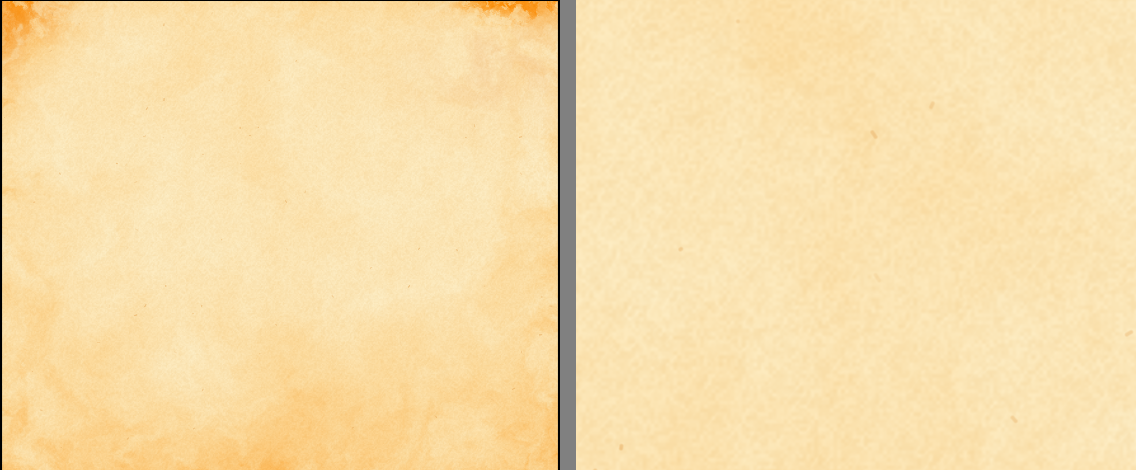
Left: the whole. Right: its middle third, enlarged.
A WebGL 1 fragment shader for this texture:

```glsl
precision highp float;
// Aged parchment: pale cream sheet with amber clouds, scorched top corners, fine grain and a thin black border.
uniform vec2 u_resolution;

#define PALE vec3(0.984, 0.900, 0.715)
#define CREAM vec3(0.984, 0.850, 0.605)
#define AMBER vec3(0.984, 0.775, 0.455)
#define SCORCH vec3(0.985, 0.560, 0.030)
#define ROSE vec3(0.945, 0.740, 0.530)
#define BASE_TONE 0.09
#define CLOUD_CONTRAST 0.72
#define STREAK_CONTRAST 0.55
#define MOTTLE_CONTRAST 0.42
#define EDGE_TONE 0.42
#define GRAIN 0.054
#define FLECK_SHARE 0.025

float hash(vec2 p) {
  vec3 q = fract(p.xyx * vec3(0.1031, 0.1030, 0.0973));
  q += dot(q, q.yzx + 33.33);
  return fract((q.x + q.y) * q.z);
}

float noise(vec2 p) {
  vec2 i = floor(p), f = fract(p);
  f = f * f * (3.0 - 2.0 * f);
  return mix(mix(hash(i), hash(i + vec2(1.0, 0.0)), f.x),
             mix(hash(i + vec2(0.0, 1.0)), hash(i + 1.0), f.x), f.y);
}

// Rough fractal noise around 0.5
float fbm(vec2 p) {
  float sum = 0.0, amp = 0.42;
  for (int i = 0; i < 6; i++) {
    sum += amp * (noise(p) - 0.5);
    p = mat2(1.6, 1.2, -1.2, 1.6) * p + 17.3;
    amp *= 0.62;
  }
  return sum + 0.5;
}

// Tone 0 is pale paper, 0.5 cream, 1 amber, 2 scorched orange
vec3 paperColor(float t) {
  vec3 c = mix(PALE, CREAM, clamp(t * 2.0, -0.25, 1.0));
  c = mix(c, AMBER, clamp(t * 2.0 - 1.0, 0.0, 1.0));
  return mix(c, SCORCH, clamp(t - 1.0, 0.0, 1.0));
}

// Faint short fibres, one candidate per cell, each at its own angle
float flecks(vec2 p) {
  vec2 cell = floor(p);
  vec2 offset = fract(p) - 0.35 - 0.3 * vec2(hash(cell + 3.1), hash(cell + 8.7));
  float angle = 6.283 * hash(cell + 63.0);
  vec2 along = vec2(cos(angle), sin(angle));
  float reach = 0.12 * hash(cell + 21.0);
  float dist = length(offset - along * clamp(dot(offset, along), -reach, reach));
  float present = step(1.0 - FLECK_SHARE, hash(cell + 40.0));
  return present * hash(cell + 52.0) * (1.0 - smoothstep(0.02, 0.11, dist));
}

void main() {
  vec2 uv = gl_FragCoord.xy / u_resolution;
  float aspect = u_resolution.x / u_resolution.y;
  vec2 p = uv * vec2(aspect, 1.0);
  float px = 1.0 / u_resolution.y;

  // Broad stains, vertical streaks and wispy mottling
  vec2 warp = vec2(fbm(p * 6.0 + 13.0), fbm(p * 6.0 + 47.0)) - 0.5;
  float cloud = fbm(p * 4.5 + 0.5 * warp + 25.0);
  float streak = 0.65 * noise(vec2(p.x * 11.0 + 2.5 * warp.x, p.y * 2.2) + 31.0)
               + 0.35 * noise(vec2(p.x * 34.0 + 3.0 * warp.y, p.y * 5.0) + 57.0);
  float mottle = fbm(p * 18.0 + 5.0 * warp + 71.0);
  float tone = BASE_TONE + CLOUD_CONTRAST * (cloud - 0.5)
             + STREAK_CONTRAST * (streak - 0.5) * (0.35 + 0.25 * cloud);

  // Darker, patchy rim and lower part
  vec2 side = min(uv, 1.0 - uv) * vec2(aspect, 1.0);
  float rim = exp(-side.x / 0.09) + 0.7 * exp(-side.y / 0.08);
  float lower = smoothstep(0.42, 0.08, uv.y);
  tone += EDGE_TONE * rim * smoothstep(0.1, 0.9, 0.5 * (cloud + mottle)) * 1.7;
  tone += 0.28 * lower * (0.4 + 1.2 * cloud);
  tone += MOTTLE_CONTRAST * (mottle - 0.5) * (0.6 + 0.7 * min(rim + 0.6 * lower, 1.0));

  // Scorched top corners: mottled burn on the left, crisp speckles on the right
  vec2 leftCorner = vec2(p.x, 1.0 - p.y);
  vec2 rightCorner = vec2(aspect - p.x, 1.0 - p.y);
  float leftBurn = exp(-dot(leftCorner, leftCorner * vec2(60.0, 110.0)));
  vec2 burnOffset = (rightCorner - vec2(0.10, 0.0)) / vec2(0.12, 0.05);
  float rightBurn = exp(-dot(burnOffset, burnOffset));
  float speckle = smoothstep(0.54, 0.68, fbm(p * 65.0 + 4.0 * warp) + 0.12 * rightBurn);
  tone += leftBurn * (0.1 + 1.2 * smoothstep(0.35, 0.72, mottle));
  tone += rightBurn * (0.35 + 0.5 * smoothstep(0.3, 0.7, mottle) + 0.9 * speckle);

  // Rosy brown haze around both top corners
  vec2 hazeOffset = (rightCorner - vec2(0.12, 0.13)) / vec2(0.17, 0.13);
  float haze = exp(-dot(hazeOffset, hazeOffset))
             + exp(-dot(leftCorner, leftCorner) * 45.0);
  haze *= smoothstep(0.25, 0.75, fbm(p * 11.0 + 3.0 * warp + 90.0));
  tone += 0.24 * haze;
  vec3 color = mix(paperColor(tone), ROSE, 0.35 * clamp(haze, 0.0, 1.0));

  // Paper tooth: fine grain with thin slanted filaments
  vec2 slanted = mat2(0.8, 0.6, -0.6, 0.8) * p;
  float filament = 1.0 - abs(2.0 * noise(slanted * vec2(170.0, 110.0)) - 1.0);
  float tooth = 0.62 * (noise(p * 370.0) - 0.5) + 0.38 * (filament - 0.65);
  color += GRAIN * tooth * vec3(0.4, 0.95, 1.6);
  color = mix(color, vec3(0.90, 0.66, 0.36), 0.55 * flecks(p * 50.0));

  // Crisp black border on the left, right and top
  float inside = smoothstep(-0.5 * px, 0.5 * px, p.x - 0.0046)
               * smoothstep(-0.5 * px, 0.5 * px, aspect - p.x - 0.0046)
               * smoothstep(-0.5 * px, 0.5 * px, 1.0 - p.y - 0.0023);
  gl_FragColor = vec4(clamp(color, 0.0, 1.0) * inside, 1.0);
}
```
